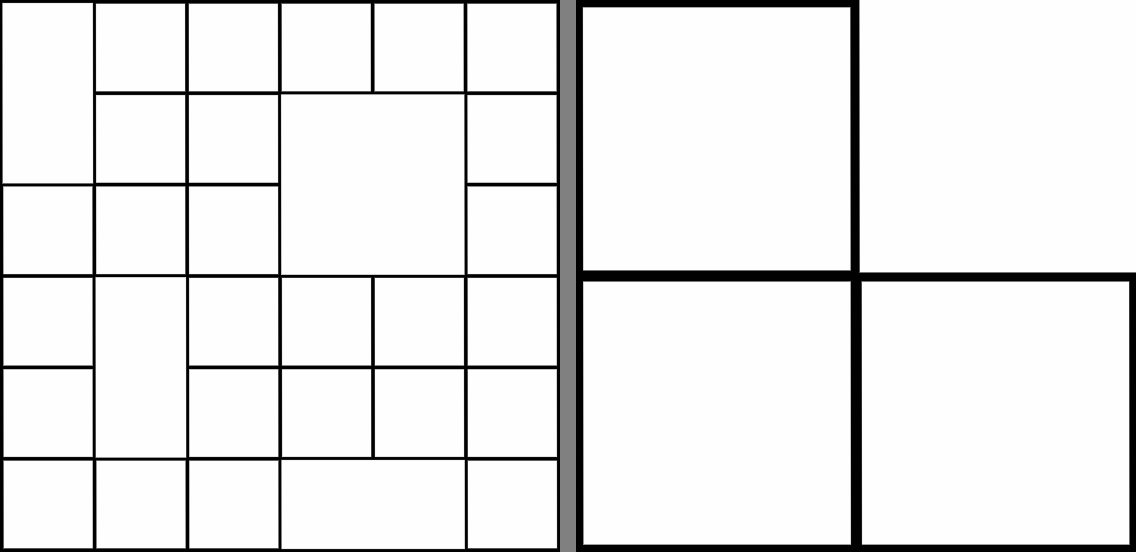
Left: the whole. Right: its middle third, enlarged.
A WebGL 2 fragment shader for this pattern:

```glsl
#version 300 es
precision highp float;

uniform vec2 u_resolution;
out vec4 fragColor;

// Replaces the room (first cell, span) when the cell lies inside a merged block
void mergeCells(vec2 cell, vec2 first, vec2 span, inout vec4 room) {
    if (all(greaterThanEqual(cell, first)) && all(lessThan(cell, first + span)))
        room = vec4(first, span);
}

// Signed distance to a sharp-cornered box
float boxDistance(vec2 p, vec2 halfSize) {
    vec2 d = abs(p) - halfSize;
    return max(d.x, d.y);
}

void main() {
    vec2 uv = gl_FragCoord.xy / u_resolution;
    vec2 toWidths = vec2(1.0, u_resolution.y / u_resolution.x);

    // Six by six grid, leaning very slightly to the left at the top
    vec2 pitch = vec2(0.1658, 0.16557);
    uv.x += 0.001 * (uv.y - 0.5);
    vec2 grid = (uv - vec2(0.0027, 0.0033)) / pitch;
    vec2 cell = clamp(floor(grid), 0.0, 5.0);

    // Merged blocks: two tall, one large square, one wide
    vec4 room = vec4(cell, 1.0, 1.0);
    mergeCells(cell, vec2(0.0, 4.0), vec2(1.0, 2.0), room);
    mergeCells(cell, vec2(1.0, 1.0), vec2(1.0, 2.0), room);
    mergeCells(cell, vec2(3.0, 3.0), vec2(2.0, 2.0), room);
    mergeCells(cell, vec2(3.0, 0.0), vec2(2.0, 1.0), room);

    // Merged blocks have a thinner border than single cells
    bool merged = room.z * room.w > 1.5;
    float inset = merged ? 0.0021 : 0.0033;
    vec2 unit = pitch * toWidths;
    vec2 center = room.xy + 0.5 * room.zw;
    float d = boxDistance((grid - center) * unit, 0.5 * room.zw * unit - inset);

    // Soft edge about one pixel wide
    float pixel = 1.0 / u_resolution.x;
    float inside = 1.0 - smoothstep(-0.75 * pixel, 0.75 * pixel, d);

    vec3 lineColor = vec3(0.005);
    vec3 paperColor = vec3(0.998);
    fragColor = vec4(mix(lineColor, paperColor, inside), 1.0);
}
```
